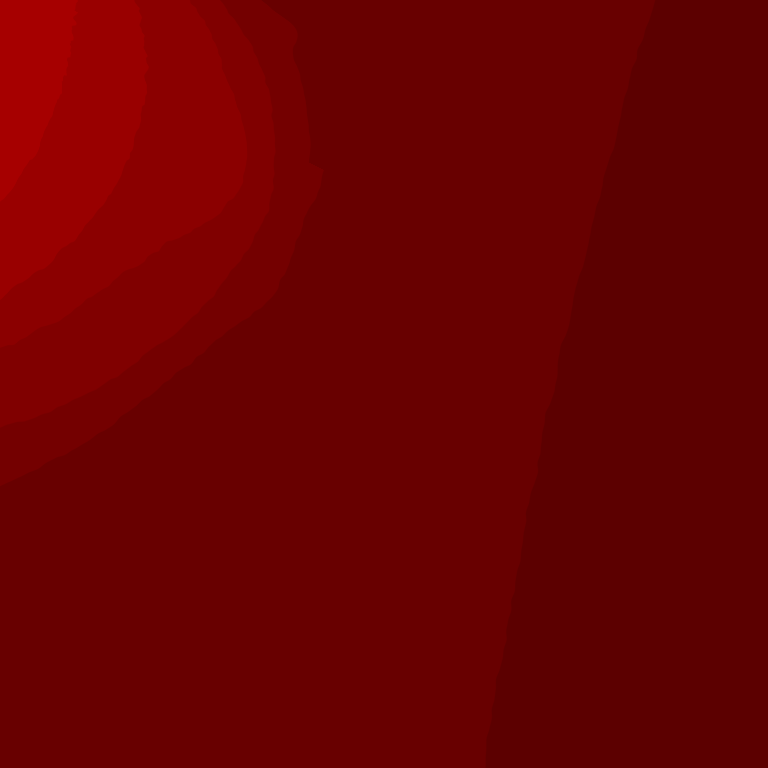
This background is drawn by a Shadertoy shader. Its source:

```glsl
#define SHADE_RED 0.360
#define BASE_RED 0.407
#define ROUGHNESS 0.006
#define ROUGH_SCALE 26.0
#define SHOULDER_AT 0.42
#define SHOULDER_WIDTH 0.18
#define LEDGE_AT 0.308

const float HALF_PI = 1.5707963;

float hash(float n) {
    return fract(sin(n * 127.1) * 43758.5453);
}

float noise(float x) {
    float cell = floor(x);
    return mix(hash(cell), hash(cell + 1.0), smoothstep(0.0, 1.0, fract(x)));
}

// Two octaves of wobble, centred on zero
float wobble(float x, float seed) {
    float coarse = noise(x * ROUGH_SCALE + seed) - 0.5;
    float fine = noise(x * ROUGH_SCALE * 3.0 + seed * 2.0) - 0.5;
    return ROUGHNESS * (coarse + 0.5 * fine);
}

float bell(float x, float centre, float width) {
    float d = (x - centre) / width;
    return exp(-d * d);
}

// Cubic Bernstein curve: radius along the sweep from top edge to left edge
float curve(vec4 c, float t) {
    float s = 1.0 - t;
    return dot(c, vec4(s * s * s, 3.0 * s * s * t, 3.0 * s * t * t, t * t * t));
}

// Radius of one glow band, with a raised shoulder and a rough rim
float bandRadius(vec4 controls, float shoulder, float sweep, float seed) {
    return curve(controls, sweep)
         + shoulder * bell(sweep, SHOULDER_AT, SHOULDER_WIDTH)
         + wobble(sweep, seed);
}

// Torn notches on the outermost band
float tornRim(float sweep) {
    float past = sweep - LEDGE_AT;
    float ledge = step(0.0, past) * 0.022 * exp(-max(past, 0.0) / 0.06);
    return ledge + 0.020 * bell(sweep, 0.065, 0.035)
                 + 0.016 * bell(sweep, 0.53, 0.06);
}

float inside(float d, float pixel) {
    return 1.0 - smoothstep(-pixel, pixel, d);
}

void mainImage(out vec4 fragColor, in vec2 fragCoord) {
    vec2 uv = fragCoord / iResolution.xy;
    vec2 p = vec2(uv.x, 1.0 - uv.y);
    float pixel = 0.8 / min(iResolution.x, iResolution.y);

    // Polar position about the upper left corner
    float radius = length(p);
    float sweep = atan(p.y, p.x) / HALF_PI;

    // Slanted shade on the right
    float shadeEdge = 0.853 - 0.3037 * p.y + 0.0825 * p.y * p.y + wobble(p.y, 7.0);
    float red = mix(SHADE_RED, BASE_RED, inside(p.x - shadeEdge, pixel));

    // Glow bands, from the outermost inwards
    float rim = bandRadius(vec4(0.341, 0.483, 0.488, 0.633), 0.023, sweep, 11.0) + tornRim(sweep);
    red = mix(red, 0.455, inside(radius - rim, pixel));

    rim = bandRadius(vec4(0.284, 0.432, 0.473, 0.557), 0.016, sweep, 23.0);
    red = mix(red, 0.500, inside(radius - rim, pixel));

    rim = bandRadius(vec4(0.247, 0.345, 0.352, 0.453), 0.059, sweep, 37.0);
    red = mix(red, 0.545, inside(radius - rim, pixel));

    rim = bandRadius(vec4(0.176, 0.207, 0.271, 0.387), 0.0, sweep, 53.0);
    red = mix(red, 0.600, inside(radius - rim, pixel));

    rim = bandRadius(vec4(0.098, 0.104, 0.103, 0.264), 0.0, sweep, 71.0);
    red = mix(red, 0.650, inside(radius - rim, pixel));

    fragColor = vec4(red, 0.0, 0.0, 1.0);
}
```
